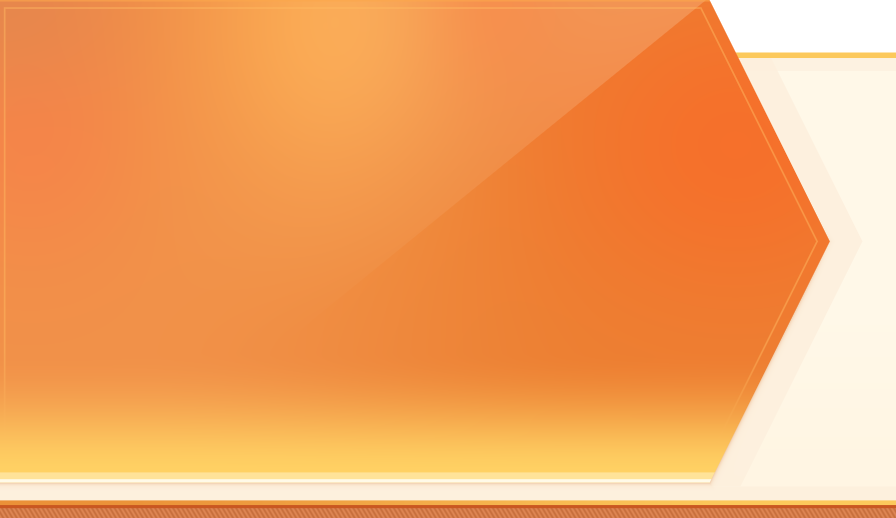
Reproduce this background procedurally as a Shadertoy shader.

```glsl
#define TIP vec2(1.602, 0.534)
#define CHEVRON_SLOPE 0.498
#define BANNER_BOTTOM 0.068
#define PANEL_TOP 0.899
#define SHADOW_SHIFT 0.063
#define FRAME_INSET 0.022
#define FRAME_WIDTH 0.0032
#define HATCH_COUNT 115.0

const vec3 WHITE = vec3(1.0);
const vec3 CREAM = vec3(1.0, 0.972, 0.91);
const vec3 SAND = vec3(0.99, 0.937, 0.865);
const vec3 GOLD = vec3(0.99, 0.79, 0.36);
const vec3 AMBER = vec3(0.985, 0.655, 0.295);
const vec3 CORAL = vec3(0.965, 0.515, 0.285);
const vec3 HOT = vec3(0.965, 0.435, 0.165);
const vec3 CLAY = vec3(0.82, 0.475, 0.28);

// Antialiased coverage of a signed distance
float fill(float d) {
    return clamp(0.5 - d * iResolution.y, 0.0, 1.0);
}

float band(float v, float low, float high) {
    return fill(max(low - v, v - high));
}

float glow(vec2 p, vec2 center, vec2 radius) {
    vec2 q = (p - center) / radius;
    return exp(-dot(q, q));
}

// Signed distance to the right-pointing edge
float chevron(vec2 p) {
    float edge = TIP.x - CHEVRON_SLOPE * abs(p.y - TIP.y);
    return (p.x - edge) / length(vec2(1.0, CHEVRON_SLOPE));
}

vec3 panelColor(vec2 p) {
    vec3 col = mix(CREAM, vec3(1.0, 0.955, 0.875), smoothstep(0.45, 0.06, p.y) * 0.6);
    col = mix(col, SAND, 0.65 * band(p.y, 0.863, PANEL_TOP));
    col = mix(col, SAND, 0.85 * band(p.y, 0.0, 0.061));
    float shadow = fill(chevron(p - vec2(SHADOW_SHIFT, 0.0)));
    col = mix(col, SAND, 0.85 * shadow * fill(0.061 - p.y));
    col = mix(col, GOLD, band(p.y, 0.888, PANEL_TOP));
    return mix(col, WHITE, fill(PANEL_TOP - p.y));
}

vec3 bannerColor(vec2 p) {
    // Blended pools of warm colour
    vec3 col = mix(vec3(0.945, 0.57, 0.285), vec3(0.925, 0.505, 0.2), smoothstep(0.25, 1.2, p.x));
    col = mix(col, HOT, 0.95 * glow(p, vec2(1.42, 0.72), vec2(0.36, 0.32)));
    col = mix(col, HOT, 0.75 * glow(p, vec2(0.94, 1.0), vec2(0.16, 0.18)));
    col = mix(col, CORAL, 0.9 * glow(p, vec2(0.06, 0.76), vec2(0.22, 0.26)));
    col = mix(col, vec3(0.9, 0.525, 0.3), 0.9 * glow(p, vec2(0.0, 1.0), vec2(0.26, 0.18)));
    col = mix(col, AMBER, 0.95 * glow(p, vec2(0.63, 0.95), vec2(0.24, 0.32)));

    // Diagonal gloss, fading toward the lower left
    float diagonal = (1.363 - p.x) * 0.813 - (1.0 - p.y);
    float gloss = 0.22 * smoothstep(0.3, 1.05, p.y) * smoothstep(0.3, 1.25, p.x);
    gloss += 0.055 * smoothstep(0.3, 0.6, p.y) * smoothstep(0.2, 0.65, p.x);
    col = mix(col, vec3(0.98, 0.85, 0.7), gloss * fill(-diagonal / 1.289));

    // Golden foot
    float foot = smoothstep(0.32, 0.08, p.y);
    col = mix(col, vec3(1.0, 0.82, 0.39), foot * mix(0.7, 1.0, foot));

    // Inset frame and top edge
    float frame = max(max(0.009 - p.x, p.y - 0.9845), chevron(p) + FRAME_INSET);
    float frameFade = 0.48 * smoothstep(0.12, 0.35, p.y);
    col = mix(col, vec3(1.0, 0.73, 0.38), frameFade * fill(abs(frame) - 0.5 * FRAME_WIDTH));
    col = mix(col, AMBER, 0.6 * fill(0.997 - p.y));

    // Bright lower rim
    col = mix(col, vec3(1.0, 0.89, 0.6), band(p.y, 0.074, 0.088));
    return mix(col, vec3(1.0, 0.98, 0.91), band(p.y, BANNER_BOTTOM, 0.075));
}

vec3 footerColor(vec2 p) {
    float stripe = 0.5 + 0.5 * sin(6.28318 * HATCH_COUNT * (p.x + 0.6 * p.y));
    vec3 col = mix(CLAY - 0.04, CLAY + 0.05, stripe);
    col = mix(col, vec3(0.79, 0.34, 0.13), band(p.y, 0.019, 0.026));
    vec3 trim = mix(vec3(0.92, 0.57, 0.22), GOLD, smoothstep(0.1, 1.6, p.x));
    return mix(col, trim, fill(0.025 - p.y));
}

void mainImage(out vec4 fragColor, in vec2 fragCoord) {
    vec2 p = fragCoord / iResolution.y;
    vec3 col = panelColor(p);

    // Soft contact shadow beneath the banner
    float edge = max(chevron(p), BANNER_BOTTOM - p.y);
    float contact = 0.42 * exp(-max(edge, 0.0) / 0.0035) * smoothstep(0.6, 0.4, p.y);
    col = mix(col, vec3(0.86, 0.57, 0.35), contact);

    col = mix(col, bannerColor(p), fill(edge));
    col = mix(col, footerColor(p), fill(p.y - 0.034));
    fragColor = vec4(col, 1.0);
}
```
